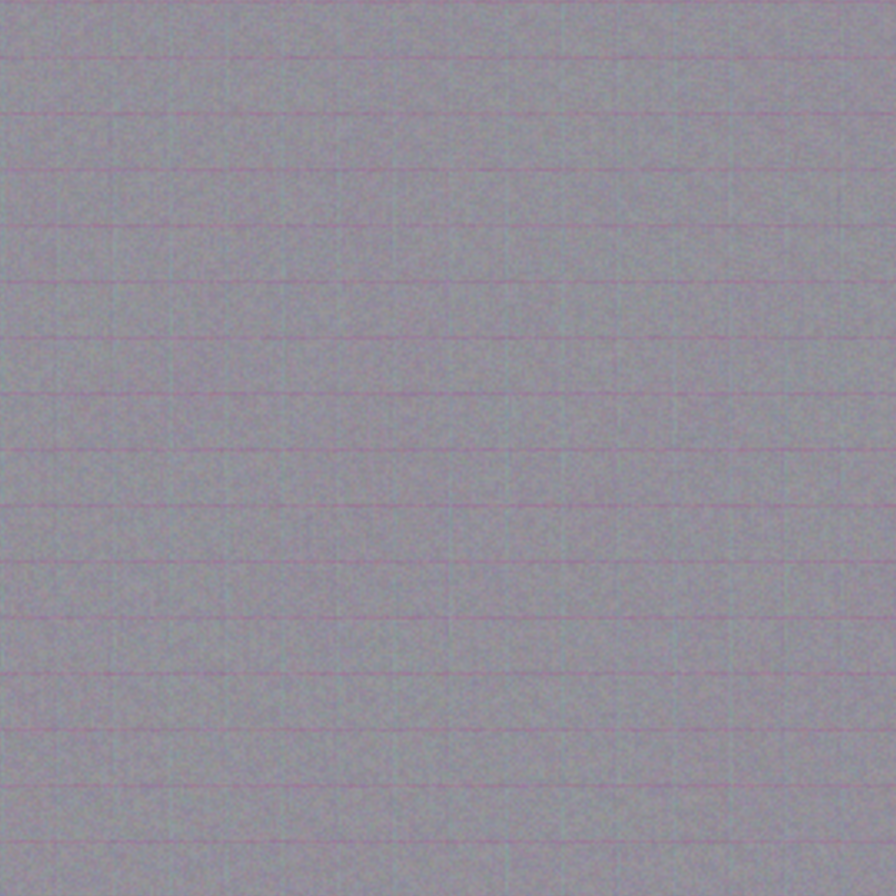
Write a WebGL 2 fragment shader that draws this pattern.

```glsl
#version 300 es
precision highp float;
// Muted grey-violet sheet ruled into a square grid: soft plum horizontal rules
// and very faint teal vertical rules, one set per cell, under fine coloured
// grain. Rules come from fract() distances; grain and drift from value noise.

#define CELLS 16.0          // repeats across and down
#define RULE_OFFSET 0.032   // rule centre from the cell's top or left, in cells
#define RULE_HALF 0.034     // half width of a rule, in cells
#define RULE_SOFT 0.030     // softness of a rule's edge, in cells
#define ROW_STRENGTH 0.56
#define COLUMN_STRENGTH 0.50
#define GRAIN_SCALE 270.0   // grains across the canvas
#define GRAIN_AMOUNT 0.066
#define DRIFT_AMOUNT 0.011

uniform vec2 u_resolution;
out vec4 fragColor;

const vec3 PAPER = vec3(0.574, 0.562, 0.600);
const vec3 PLUM  = vec3(0.605, 0.470, 0.590);
const vec3 TEAL  = vec3(0.545, 0.605, 0.620);
const vec3 MAUVE = vec3(0.565, 0.510, 0.605);

float hash(vec2 p) {
    return fract(sin(dot(p, vec2(127.1, 311.7))) * 43758.545);
}

float valueNoise(vec2 p) {
    vec2 i = floor(p), f = fract(p);
    f = f * f * (3.0 - 2.0 * f);
    float low = mix(hash(i), hash(i + vec2(1.0, 0.0)), f.x);
    float high = mix(hash(i + vec2(0.0, 1.0)), hash(i + vec2(1.0)), f.x);
    return mix(low, high, f.y);
}

// Independent noise per colour channel, centred on zero
vec3 colourNoise(vec2 p) {
    return vec3(valueNoise(p), valueNoise(p + 37.3), valueNoise(p + 81.7)) - 0.5;
}

// Soft coverage of one rule per cell along a coordinate measured in cells
float rule(float t, float centre, float pixel) {
    float d = abs(fract(t - centre + 0.5) - 0.5);
    float soft = max(RULE_SOFT, 0.5 * pixel);
    return 1.0 - smoothstep(RULE_HALF - soft, RULE_HALF + soft, d);
}

void main() {
    vec2 uv = gl_FragCoord.xy / u_resolution;
    vec2 grid = vec2(uv.x, 1.0 - uv.y) * CELLS;
    vec2 pixel = CELLS / u_resolution;

    // Slow tint drift across the sheet
    float drift = valueNoise(uv * 9.0) + 0.5 * valueNoise(uv * 23.0 + 5.0) - 0.75;
    vec3 colour = PAPER + DRIFT_AMOUNT * drift * vec3(-0.4, 1.0, -0.2);

    // Vertical rules: each column differs a little, with a mauve fringe
    float columnTone = hash(vec2(floor(grid.x + 0.5), 3.0));
    float columnWear = 0.85 + 0.3 * valueNoise(vec2(floor(grid.x + 0.5) * 7.0, grid.y * 1.5));
    float fringe = rule(grid.x, RULE_OFFSET - 0.06, pixel.x);
    float column = rule(grid.x, RULE_OFFSET + 0.02, pixel.x);
    colour = mix(colour, MAUVE, fringe * columnWear * 0.35 * columnTone);
    colour = mix(colour, TEAL, column * columnWear * COLUMN_STRENGTH * (1.2 - 0.5 * columnTone));

    // Horizontal rules, slightly uneven along their length
    float rowWear = 0.85 + 0.3 * valueNoise(vec2(grid.x * 4.0, floor(grid.y) * 5.0));
    float row = rule(grid.y, RULE_OFFSET, pixel.y);
    colour = mix(colour, PLUM, row * rowWear * ROW_STRENGTH);

    // Fine chromatic grain plus a faint coarser layer
    vec3 grain = colourNoise(uv * GRAIN_SCALE) + 0.3 * colourNoise(uv * GRAIN_SCALE * 0.45);
    colour += GRAIN_AMOUNT * grain;

    fragColor = vec4(clamp(colour, 0.0, 1.0), 1.0);
}
```
